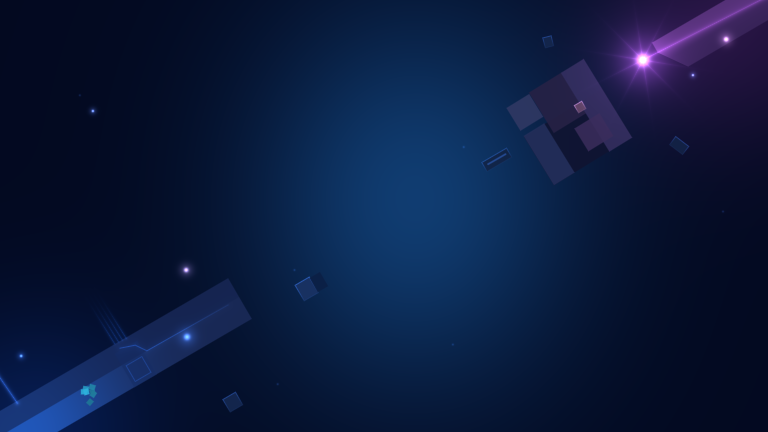
Give the GLSL for this background, as a Shadertoy shader.

```glsl
// Deep blue backdrop with tilted translucent slabs, a violet star flare and drifting shards.
// Rotated boxes are layered over Gaussian glows; segments, sparks and hashed dust add detail.

const float ASPECT = 16.0 / 9.0;
const float TILT = 0.527;
const float DUST_CELLS = 7.0;
const vec3 NIGHT = vec3(0.01, 0.036, 0.127);
const vec3 OCEAN = vec3(0.052, 0.2, 0.315);
const vec3 AZURE = vec3(0.13, 0.38, 0.82);
const vec3 SKY = vec3(0.25, 0.48, 0.95);
const vec3 CYAN = vec3(0.18, 0.72, 0.90);
const vec3 VIOLET = vec3(0.48, 0.22, 0.58);
const vec3 PINK = vec3(0.95, 0.66, 0.95);
const vec2 CORE = vec2(0.961, 0.54);
const vec2 STAR = vec2(1.488, 0.861);
const vec2 LOW_BAR = vec2(0.253, 0.133);
const vec2 HIGH_BAR = vec2(1.722, 0.973);
const vec2 CLUSTER = vec2(1.317, 0.717);

// Sparks: position, radius, warmth
const vec4 SPARKS[6] = vec4[6](
    vec4(0.215, 0.743, 0.0028, 0.2), vec4(0.431, 0.375, 0.005, 0.8),
    vec4(0.433, 0.22, 0.0066, 0.0), vec4(0.049, 0.176, 0.003, 0.0),
    vec4(1.681, 0.909, 0.005, 1.0), vec4(1.604, 0.826, 0.0025, 0.3));

float hash(vec2 p) { return fract(sin(dot(p, vec2(127.1, 311.7))) * 43758.5453); }
float glow(vec2 d, float r) { return exp(-dot(d, d) / (r * r)); }
vec2 turn(vec2 p, float a) { return mat2(cos(a), -sin(a), sin(a), cos(a)) * p; }

float box(vec2 p, vec2 halfSize) {
    vec2 d = abs(p) - halfSize;
    return length(max(d, 0.0)) + min(max(d.x, d.y), 0.0);
}
float segment(vec2 p, vec2 a, vec2 b) {
    vec2 ab = b - a;
    return length(p - a - ab * clamp(dot(p - a, ab) / dot(ab, ab), 0.0, 1.0));
}
float fill(float d) {
    float w = 0.8 / iResolution.y;
    return 1.0 - smoothstep(-w, w, d);
}
void tile(inout vec3 col, vec2 q, vec2 halfSize, vec3 tint) {
    col = mix(col, tint, 0.88 * fill(box(q, halfSize)));
}
// Floating piece with a faint body and a lit edge
void shard(inout vec3 col, vec2 p, vec2 halfSize, float angle, vec3 tint) {
    vec2 q = turn(p, angle);
    float d = box(q, halfSize);
    col = mix(col, tint * 0.5, 0.8 * fill(d));
    col += tint * fill(abs(d) - 0.001) * (0.3 + 0.2 * q.y / halfSize.y);
}

void mainImage(out vec4 fragColor, in vec2 fragCoord) {
    vec2 p = fragCoord / iResolution.xy * vec2(ASPECT, 1.0);

    // Backdrop glows
    vec3 col = NIGHT + OCEAN * glow((p - CORE) * vec2(1.0, 0.85), 0.385);
    col += vec3(0.14, 0.04, 0.13) * glow(p - vec2(1.7, 0.96), 0.28);
    col += vec3(0.015, 0.075, 0.19) * glow(p - vec2(0.08, 0.0), 0.27);

    // Lower left bar: two lanes, brighter toward the corner
    vec2 q = turn(p - LOW_BAR, TILT);
    float lane = fill(q.y - 0.004);
    float heat = glow(p - vec2(0.04, 0.0), 0.26) * (0.35 + 0.55 * lane);
    tile(col, q, vec2(0.35, 0.0545), mix(vec3(0.09, 0.15, 0.33), AZURE, heat) + 0.015 * lane);
    col = mix(col, vec3(0.08, 0.17, 0.39), 0.5 * fill(box(q - vec2(0.065, -0.01), vec2(0.03, 0.045))));
    col += AZURE * 0.22 * fill(abs(box(q - vec2(0.065, -0.023), vec2(0.021))) - 0.001);

    // Circuit trace and light streaks
    float trace = min(segment(p, vec2(0.278, 0.194), vec2(0.313, 0.201)),
        min(segment(p, vec2(0.313, 0.201), vec2(0.34, 0.188)), segment(p, vec2(0.34, 0.188), vec2(0.528, 0.294))));
    float fade = 1.0 - 0.65 * smoothstep(0.34, 0.53, p.x);
    col += AZURE * fade * (0.3 * fill(trace - 0.001) + 0.08 * exp(-trace * 120.0));
    for (float i = 0.0; i < 4.0; i++) {
        vec2 d = p - vec2(0.265, 0.205) - i * vec2(0.009, 0.004);
        col += AZURE * 0.28 * exp(-450.0 * segment(d, vec2(0), vec2(-0.075, 0.12))) * glow(d, 0.065);
    }
    col += SKY * 0.5 * exp(-330.0 * segment(p, vec2(-0.01, 0.14), vec2(0.04, 0.067)));

    // Cyan fragments on the bar
    for (float i = 0.0; i < 7.0; i++) {
        vec2 offset = vec2(hash(vec2(i, 3.0)), hash(vec2(i, 8.0))) - 0.5;
        vec2 d = p - vec2(0.208, 0.087) - offset * vec2(0.03, 0.042);
        tile(col, turn(d, i), vec2(0.007, 0.006), CYAN * (0.65 + 0.35 * hash(vec2(i, 5.0))));
    }

    // Tiled square
    q = turn(p - CLUSTER, TILT + 0.025);
    tile(col, q - vec2(0.0, -0.04), vec2(0.106, 0.066), vec3(0.06, 0.075, 0.19));
    tile(col, q - vec2(-0.075, 0.073), vec2(0.031), vec3(0.19, 0.22, 0.39));
    tile(col, q - vec2(0.001, 0.052), vec2(0.044, 0.055), vec3(0.15, 0.13, 0.27));
    tile(col, q - vec2(-0.078, -0.039), vec2(0.028, 0.067), vec3(0.14, 0.185, 0.36));
    tile(col, q - vec2(0.075, 0.0), vec2(0.031, 0.107), vec3(0.2, 0.18, 0.37));
    tile(col, q - vec2(0.037, -0.05), vec2(0.034, 0.031), vec3(0.22, 0.17, 0.35));
    shard(col, p - vec2(1.343, 0.752), vec2(0.01), TILT, PINK * 0.9);

    // Upper right bar, beam and star flare
    q = turn(p - HIGH_BAR, TILT);
    float bar = fill(max(box(q, vec2(0.22, 0.045)), -q.x - 0.207 - 0.7 * q.y));
    col = mix(col, mix(vec3(0.23, 0.15, 0.36), vec3(0.36, 0.21, 0.5), smoothstep(-0.01, 0.02, q.y)), 0.8 * bar);
    float beam = segment(p, STAR, vec2(1.8, 1.02));
    col += VIOLET * (0.4 * exp(-beam * 300.0) + 0.12 * exp(-beam * 50.0));
    vec2 s = p - STAR;
    col += VIOLET * (0.5 * glow(s, 0.055) + 0.18 * glow(s, 0.12)) + PINK * 1.1 * glow(s, 0.014);
    for (float i = 0.0; i < 5.0; i++) {
        vec2 ray = abs(turn(s, 0.47 + i * 0.628));
        col += VIOLET * 0.55 * exp(-ray.y * 330.0 - ray.x * 26.0);
    }

    // Floating pieces
    shard(col, p - vec2(0.71, 0.331), vec2(0.019, 0.021), TILT, SKY * 0.85);
    tile(col, turn(p - vec2(0.738, 0.347), TILT), vec2(0.014, 0.019), vec3(0.045, 0.12, 0.27));
    shard(col, p - vec2(0.539, 0.069), vec2(0.017), TILT, SKY * 0.7);
    shard(col, p - vec2(1.15, 0.63), vec2(0.033, 0.012), TILT, SKY * 0.55);
    col += SKY * 0.3 * fill(segment(p, vec2(1.13, 0.62), vec2(1.17, 0.643)) - 0.002);
    shard(col, p - vec2(1.269, 0.903), vec2(0.01, 0.012), 0.25, SKY * 0.65);
    shard(col, p - vec2(1.572, 0.663), vec2(0.019, 0.012), -0.65, SKY * 0.6);

    // Sparks and sparse dust
    for (int i = 0; i < 6; i++) {
        vec4 k = SPARKS[i];
        vec3 tint = mix(SKY, PINK, k.w);
        col += tint * 0.28 * glow(p - k.xy, k.z * 3.0) + (tint + 0.25) * 0.8 * glow(p - k.xy, k.z);
    }
    vec2 cell = floor(p * DUST_CELLS);
    vec2 mote = (cell + 0.2 + 0.6 * vec2(hash(cell), hash(cell + 5.0))) / DUST_CELLS;
    col += SKY * 0.2 * step(0.93, hash(cell + 9.0)) * glow(p - mote, 0.0025);
    fragColor = vec4(clamp(col, 0.0, 1.0), 1.0);
}
```
